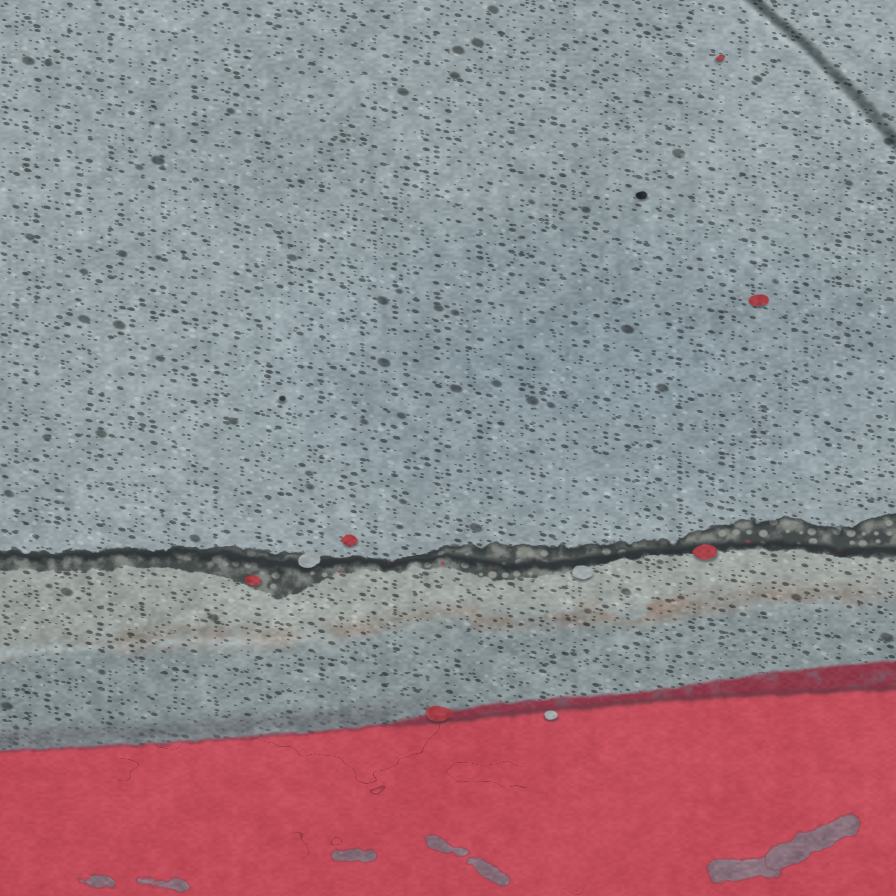
A WebGL 2 fragment shader for this texture:

```glsl
#version 300 es
precision highp float;
// Weathered concrete slab with a broken seam above a red painted kerb.
uniform vec2 u_resolution;
out vec4 outColor;

const vec3 SLAB = vec3(.588, .635, .648);
const vec3 KERB_WARM = vec3(.605, .630, .615);
const vec3 KERB_COOL = vec3(.525, .570, .580);
const vec3 RUST = vec3(.54, .46, .41);
const vec3 DIRT = vec3(.40, .41, .43);
const vec3 CREVICE = vec3(.17, .19, .20);
const vec3 PAINT = vec3(.755, .300, .352);
const vec3 PAINT_SHADE = vec3(.56, .235, .300);
const vec3 BARE = vec3(.53, .44, .48);
const float GRAIN = .13;
const float SPECK_DEPTH = .42;

// Edge heights at equal steps across the canvas.
const float SEAM_TOP[17] = float[](.383, .383, .387, .388, .389, .384, .379, .376, .392,
  .392, .392, .395, .397, .418, .423, .411, .430);
const float SEAM_BASE[17] = float[](.365, .362, .365, .368, .357, .331, .361, .363, .366,
  .354, .357, .375, .383, .383, .389, .379, .374);
const float PAINT_TOP[17] = float[](.163, .165, .168, .171, .176, .181, .186, .193, .208,
  .216, .221, .225, .232, .242, .251, .258, .264);

// Flaked patches as segments; stones as centre, radius, kind (0 dark, 1 red, 2 pale).
const vec4 FLAKES[7] = vec4[](vec4(.803, .030, .86, .034), vec4(.865, .042, .945, .078),
  vec4(.374, .045, .414, .043), vec4(.482, .060, .52, .048), vec4(.525, .040, .565, .018),
  vec4(.09, .016, .122, .015), vec4(.155, .017, .21, .010));
const vec4 STONES[11] = vec4[](vec4(.284, .352, .009, 1), vec4(.345, .375, .012, 2),
  vec4(.391, .397, .009, 1), vec4(.489, .204, .014, 1), vec4(.788, .384, .014, 1),
  vec4(.847, .665, .010, 1), vec4(.803, .935, .005, 1), vec4(.315, .555, .005, 0),
  vec4(.717, .782, .006, 0), vec4(.65, .361, .012, 2), vec4(.615, .202, .008, 2));

float hash(vec2 p) { return fract(sin(dot(p, vec2(127.1, 311.7))) * 43758.5453); }

float noise(vec2 p) {
  vec2 i = floor(p), f = fract(p);
  f *= f * (3. - 2. * f);
  return mix(mix(hash(i), hash(i + vec2(1, 0)), f.x),
             mix(hash(i + vec2(0, 1)), hash(i + vec2(1, 1)), f.x), f.y);
}

float fbm(vec2 p) {
  float sum = 0., amp = .5;
  for (int i = 0; i < 4; i++) { sum += amp * noise(p); p = p * 2.03 + 17.3; amp *= .5; }
  return sum / .9375;
}

float profile(float h[17], float x) {
  float s = clamp(x, 0., .9999) * 16.;
  int i = int(s);
  return mix(h[i], h[i + 1], fract(s));
}

// One jittered oval per occupied grid cell.
float specks(vec2 p, float density) {
  vec2 id = floor(p);
  vec2 c = .35 + .3 * vec2(hash(id + 3.1), hash(id + 7.7));
  float r = .14 + .2 * hash(id + 5.3);
  return smoothstep(r + .12, r - .1, length(fract(p) - c)) * step(1. - density, hash(id));
}

float segment(vec2 p, vec2 a, vec2 b) {
  vec2 d = b - a;
  return length(p - a - d * clamp(dot(p - a, d) / dot(d, d), 0., 1.));
}

float below(float d, float soft) { return 1. - smoothstep(-soft, soft, d); }

float ridge(float d, float width) { return exp(-d * d / (width * width)); }

void main() {
  vec2 uv = gl_FragCoord.xy / u_resolution;
  float aa = max(1. / u_resolution.y, .0015);
  float cloud = fbm(uv * 6.), rough = fbm(uv * 65.), fine = noise(uv * vec2(210, 330));
  float wobble = (rough - .5) * .016;
  float grain = (rough - .5) * GRAIN + (fine - .5) * GRAIN * .65;
  vec2 tilted = vec2(uv.x, uv.y + .18 * uv.x);

  // Slab, with a cool stain and the tooled joint in its far corner
  vec3 col = SLAB + (cloud - .5) * .08;
  col -= vec3(.045, .035, .02) * ridge(uv.x - .66, .35) * ridge(uv.y - .59, .15);
  float t = 1. - uv.y;
  float joint = (uv.x - .84 - 1.236 * t + 1.44 * t * t) * .7 + wobble * .3;
  col += .05 * ridge(joint + .012, .006);
  col = mix(col, vec3(.30, .33, .34), .85 * below(abs(joint) - .0055, .004));

  // Kerb top: warm near the seam, cool below a rusty streak
  float seamTop = profile(SEAM_TOP, uv.x) + wobble;
  float seamBase = profile(SEAM_BASE, uv.x) + wobble * .8;
  float streak = uv.y - .272 - .073 * uv.x + (cloud - .5) * .02;
  vec3 kerb = mix(KERB_COOL, KERB_WARM, smoothstep(-.025, .02, streak)) + (cloud - .5) * .09;
  float rust = ridge(streak, .014) * smoothstep(.35, .7, fbm(uv * vec2(20, 50)));
  kerb = mix(kerb, RUST, rust * (.45 + .4 * ridge(uv.x - .67, .13)));
  kerb += .07 * ridge(streak + .004, .006) * below(uv.x - .38, .08);
  col = mix(col, kerb, below(uv.y - seamBase, .003));

  // Grain, pits and pale grit shared by the concrete
  float pits = max(specks(tilted * vec2(85, 165), .24), .8 * specks(tilted * vec2(135, 240) + 9., .22));
  pits = max(pits, specks(tilted * vec2(48, 72) + 4., .025));
  col = col * (1. - SPECK_DEPTH * pits) + grain;
  col += .07 * specks(tilted * vec2(95, 150) + 31., .12);

  // Broken seam filled with rubble
  float gap = below(uv.y - seamTop, aa) * below(seamBase - uv.y, aa);
  vec3 rubble = mix(vec3(.27, .29, .29), vec3(.50, .52, .50), smoothstep(.3, .7, rough));
  vec2 bed = uv * vec2(70, 85);
  vec3 pebble = mix(vec3(.56, .57, .55), vec3(.58, .30, .32), step(.82, hash(floor(bed) + 2.)));
  rubble = mix(rubble, pebble, specks(bed, .6) * smoothstep(.2, .27, uv.x));
  float vein = mix(seamBase, seamTop, mix(.72, .18, smoothstep(.25, .8, uv.x)));
  rubble = mix(rubble, CREVICE, .9 * below(abs(uv.y - vein) - .002 - .009 * cloud * cloud, .004));
  rubble = mix(rubble, CREVICE, .55 * below(seamTop - uv.y - .005, .004));
  col = mix(col, rubble, gap);

  // Red paint, its shaded upper band and the grimy lip
  float paintTop = profile(PAINT_TOP, uv.x) + wobble * .45;
  float lip = .160 + .072 * uv.x - .005 * sin(6.2832 * uv.x) + wobble * .35;
  float grime = ridge(uv.y - paintTop - .012, .013) * below(uv.x - .47, .06);
  col = mix(col, DIRT + grain, .65 * grime);
  vec3 shade = mix(PAINT_SHADE, DIRT, .45 * smoothstep(.5, .75, rough)) + grain * .6;
  col = mix(col, shade, below(uv.y - paintTop, .003));
  vec3 paint = PAINT + (cloud - .5) * .05 + grain * vec3(.55, .4, .4);
  float crease = abs(fbm(uv * vec2(9, 16) + 5.) - .5);
  paint *= 1. - .25 * below(crease - .003, .004) * smoothstep(.5, .62, noise(uv * 11.));
  col = mix(col, paint, below(uv.y - lip, .003));
  col = mix(col, vec3(.36, .22, .25), .6 * ridge(uv.y - lip, .0035) * smoothstep(.4, .5, uv.x));

  // Flaked paint
  for (int i = 0; i < 7; i++) {
    float r = mix(.0045, .012, smoothstep(.4, .85, FLAKES[i].x));
    float d = segment(uv, FLAKES[i].xy, FLAKES[i].zw) - r + wobble * .9;
    col = mix(col, PAINT_SHADE * .85, .6 * below(abs(d) - .001, .002));
    col = mix(col, BARE + grain, below(d, aa));
  }

  // Loose stones
  for (int i = 0; i < 11; i++) {
    vec4 s = STONES[i];
    vec2 q = (uv - s.xy) * vec2(1, 1.55);
    vec3 tint = s.w < .5 ? CREVICE : s.w < 1.5 ? vec3(.64, .25, .28) : vec3(.63, .66, .67);
    col = mix(col, CREVICE, .5 * below(length(q + vec2(0, .004)) - s.z, .003));
    col = mix(col, tint + grain, below(length(q) - s.z + wobble * .5, aa));
  }
  outColor = vec4(clamp(col, 0., 1.), 1.);
}
```
